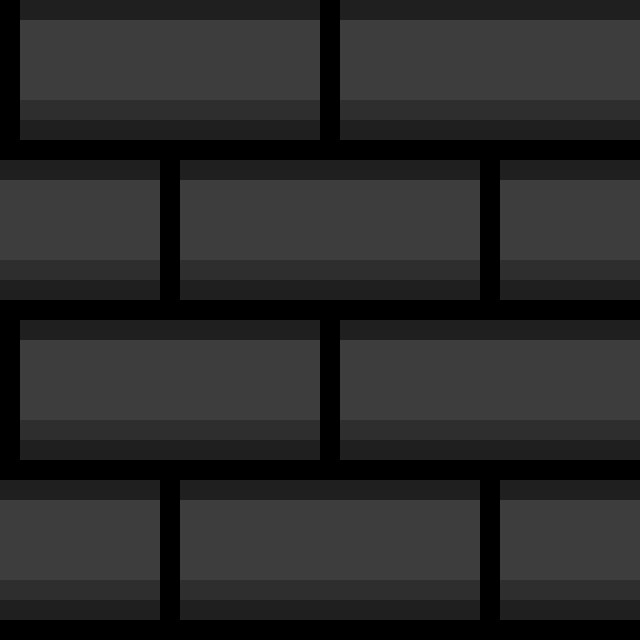
Reproduce this texture procedurally as a Shadertoy shader.

```glsl
#define BRICKS 2.0        // bricks across
#define COURSES 4.0       // brick rows down
#define BRICK_W 16.0      // brick pitch, in joint widths
#define COURSE_H 8.0      // row pitch, in joint widths
#define MORTAR vec3(0.0)
#define EDGE vec3(0.12)
#define SHADE vec3(0.18)
#define FACE vec3(0.24)

// Smooth coverage of the interval [a, b], repeated every period
float band(float x, float a, float b, float period, float halfPixel) {
    float fromCentre = x - 0.5 * (a + b);
    float d = abs(mod(fromCentre + 0.5 * period, period) - 0.5 * period) - 0.5 * (b - a);
    return 1.0 - smoothstep(-halfPixel, halfPixel, d);
}

void mainImage(out vec4 fragColor, in vec2 fragCoord) {
    vec2 joints = vec2(BRICKS * BRICK_W, COURSES * COURSE_H);
    vec2 p = fragCoord / iResolution.xy * joints;
    vec2 aa = 0.5 * joints / iResolution.xy;

    // Running bond: even rows shift by half a brick, switching inside the mortar
    float row = floor((p.y - 0.5) / COURSE_H);
    float x = p.x - 0.5 * BRICK_W * (1.0 - mod(row, 2.0));

    // Horizontal bands of each brick: dark edges, lower shade, flat face
    vec3 color = EDGE;
    color = mix(color, SHADE, band(p.y, 2.0, 5.0, COURSE_H, aa.y));
    color = mix(color, FACE, band(p.y, 3.0, 7.0, COURSE_H, aa.y));

    // Mortar joints
    float bed = band(p.y, 0.0, 1.0, COURSE_H, aa.y);
    float head = band(x, 0.0, 1.0, BRICK_W, aa.x);
    color = mix(color, MORTAR, max(bed, head));

    fragColor = vec4(color, 1.0);
}
```
